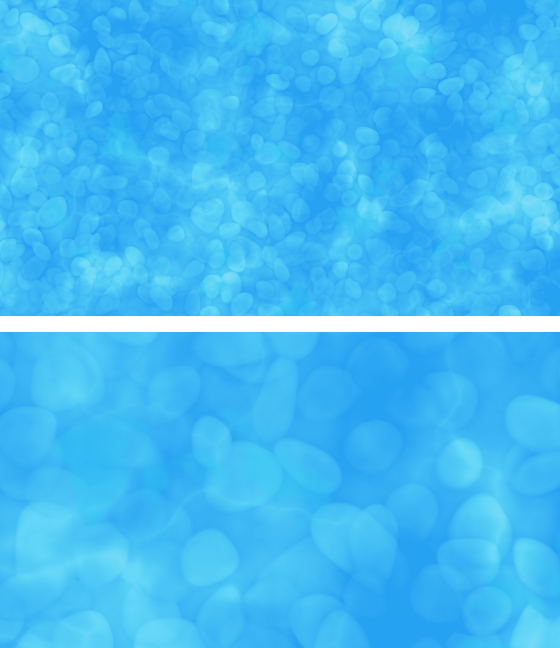
Top: the whole. Bottom: its middle third, enlarged.
A WebGL 1 fragment shader for this texture:

```glsl
precision highp float;
// Sunlit shallow water over a bed of pale, rounded pebbles.
// Scattered ellipses form the bed; warped cellular ridges form the broken
// bands of light, and layered sines drift the broad tone of the water.
uniform vec2 u_resolution;

vec2 hash2(vec2 p) {
  vec3 q = fract(vec3(p.xyx) * vec3(0.1031, 0.1030, 0.0973));
  q += dot(q, q.yzx + 33.33);
  return fract((q.xx + q.yz) * q.zy);
}

mat2 rotation(float a) {
  return mat2(cos(a), sin(a), -sin(a), cos(a));
}

// Soft irregular clouds, about -1 to 1
float clouds(vec2 p) {
  float sum = 0.0, weight = 0.5;
  for (int i = 0; i < 5; i++) {
    p = rotation(1.1) * p * 1.7 + 2.3;
    p += 0.6 * sin(p.yx * 0.8 + 1.3);
    sum += weight * sin(p.x) * cos(p.y);
    weight *= 0.68;
  }
  return sum;
}

// Distance gap between the two nearest cell points: zero on the borders
float cellGap(vec2 p) {
  vec2 cell = floor(p);
  float nearest = 8.0, second = 8.0;
  for (int j = -1; j <= 1; j++) {
    for (int i = -1; i <= 1; i++) {
      vec2 id = cell + vec2(float(i), float(j));
      float d = length(id + hash2(id + 40.0) - p);
      second = min(second, max(nearest, d));
      nearest = min(nearest, d);
    }
  }
  return second - nearest;
}

// Paint three layers of overlapping pebbles, returning a tone offset
float pebbles(vec2 p) {
  float tone = -0.06;
  for (int layer = 0; layer < 3; layer++) {
    float level = float(layer);
    float scale = 8.5 + 2.4 * level;
    vec2 q = rotation(0.5 * level) * p * scale + 17.3 * level + 50.0;
    vec2 cell = floor(q);
    for (int j = -1; j <= 1; j++) {
      for (int i = -1; i <= 1; i++) {
        vec2 id = cell + vec2(float(i), float(j));
        vec2 place = hash2(id + 31.0 * level);
        vec2 kind = hash2(id + 57.0 + 13.0 * level);
        vec2 offset = q - id - 0.2 - 0.6 * place;
        vec2 d = rotation(6.28 * kind.x) * offset;
        vec2 radii = vec2(0.34 + 0.2 * kind.y, 0.28 + 0.14 * place.x);
        float bump = 0.08 * sin(d.x * 7.0 + 9.0 * place.y) + 0.08 * sin(d.y * 8.0 + 6.0 * kind.y);
        float edge = (length(d / radii) - 1.0 + bump) * radii.y / scale;
        float present = step(0.25, fract(place.x * 7.0 + kind.y * 5.0));
        float cover = present * (1.0 - smoothstep(-0.002, 0.002, edge));
        float visible = 0.45 + 0.55 * fract(kind.x * 9.0 + place.y);
        // Dark contact shadow, then a body lit from above with a thin dark rim
        tone -= 0.16 * present * visible * exp(-max(edge, 0.0) * 130.0) * (1.0 - cover);
        float shade = 0.3 * (place.y - 0.42) + 0.22 * dot(offset, vec2(-0.3, 0.9));
        shade += 0.05 * exp(-abs(edge + 0.007) * 220.0);
        shade -= 0.12 * exp(-abs(edge) * 400.0);
        tone = mix(tone, shade, cover * visible);
      }
    }
  }
  return tone;
}

void main() {
  vec2 p = gl_FragCoord.xy / u_resolution.y;

  // Pebbles seen through gentle refraction, clearer in some places
  vec2 bent = p + 0.004 * sin(p.yx * vec2(31.0, 27.0) + 3.0 * sin(p * 9.0));
  float clarity = 1.5 - 0.7 * clouds(p * 2.6 + 17.0);
  float tone = 0.46 + pebbles(bent) * clarity;

  // Broad drifts, then smaller mottling
  tone += 0.43 * clouds(p * 3.2 + 7.0) + 0.27 * clouds(p * 7.0 + 3.0);
  tone += 0.09 * clouds(p * 19.0) + 0.06 * clouds(p * 50.0);

  // Wide bands and thin wisps of light, bent and broken by the clouds
  vec2 drift = vec2(clouds(p * 3.0 + 5.0), clouds(p * 3.0 + 41.0));
  vec2 ripple = vec2(clouds(p * 9.0 + 13.0), clouds(p * 9.0 + 71.0));
  vec2 flow = p + 0.12 * drift + 0.03 * ripple;
  float bands = exp(-5.0 * cellGap(flow * vec2(3.0, 2.3) + 20.0));
  float wisps = exp(-12.0 * cellGap(rotation(0.7) * flow * 4.2 + 60.0));
  float fade = smoothstep(-0.3, 0.5, clouds(p * 5.0 + 11.0));
  tone += 0.85 * bands * fade + 0.3 * wisps * (1.0 - 0.6 * fade) - 0.13;

  // Deep blue to pale cyan, with aqua patches and whitened highlights
  vec3 color = mix(vec3(0.165, 0.65, 0.95), vec3(0.35, 0.82, 0.965), clamp(tone, -0.08, 1.1));
  float aqua = smoothstep(0.4, 0.65, clouds(p * 6.5 + 29.0) + 0.25 * clouds(p * 24.0));
  color = mix(color, vec3(0.20, 0.79, 0.95), 0.4 * aqua);
  color = mix(color, vec3(0.66, 0.88, 0.98), 0.5 * smoothstep(0.9, 1.8, tone));
  gl_FragColor = vec4(color, 1.0);
}
```
